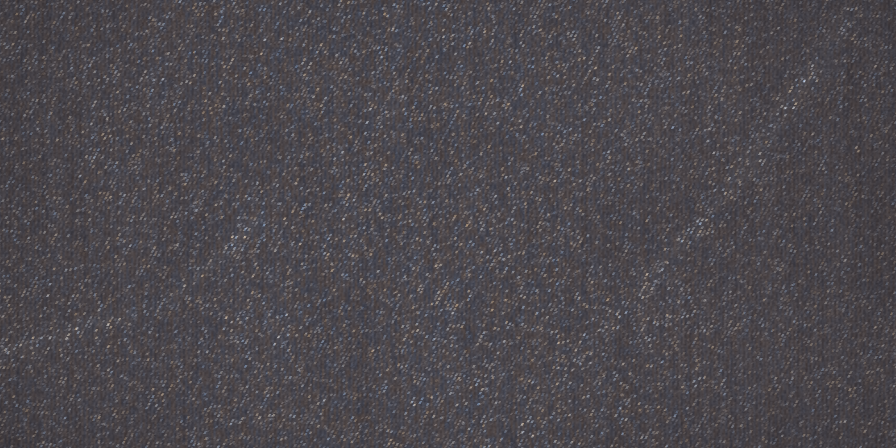
Give the GLSL for this texture, as a WebGL 1 fragment shader.

```glsl
precision highp float;

uniform vec2 u_resolution;

float hash(vec2 p) {
  vec3 q = fract(vec3(p.xyx) * vec3(0.1031, 0.1030, 0.0973));
  q += dot(q, q.yzx + 33.33);
  return fract((q.x + q.y) * q.z);
}

float noise(vec2 p) {
  vec2 cell = floor(p);
  vec2 f = fract(p);
  f = f * f * (3.0 - 2.0 * f);
  float low = mix(hash(cell), hash(cell + vec2(1.0, 0.0)), f.x);
  float high = mix(hash(cell + vec2(0.0, 1.0)), hash(cell + 1.0), f.x);
  return mix(low, high, f.y);
}

// Soft worn ridge along a segment
float crease(vec2 p, vec2 a, vec2 b, float width) {
  vec2 ab = b - a;
  float t = clamp(dot(p - a, ab) / dot(ab, ab), 0.0, 1.0);
  float d = length(p - a - ab * t) / width;
  return exp(-d * d);
}

// Short slanted threads, scattered over a skewed grid
float flecks(vec2 p, vec2 density, float seed, float pixel) {
  vec2 q = vec2(p.x - 0.55 * p.y, p.y) * density;
  q.y += 7.0 * hash(vec2(floor(q.x), seed));
  vec2 cell = floor(q);
  vec2 f = abs(fract(q) - 0.5);
  vec2 blur = pixel * density * 0.5;
  vec2 cover = 1.0 - smoothstep(vec2(0.28, 0.34) - blur, vec2(0.28, 0.34) + blur, f);
  return cover.x * cover.y * pow(hash(cell + seed), 5.0);
}

void main() {
  float pixel = 1.0 / u_resolution.y;
  vec2 p = gl_FragCoord.xy * pixel;
  float middle = exp(-pow((p.x - 0.88) / 0.65, 2.0));

  // Worn areas and creases
  float wear = crease(p, vec2(0.0, 0.21), vec2(0.38, 0.33), 0.02);
  wear = max(wear, crease(p, vec2(0.38, 0.33), vec2(0.58, 0.51), 0.018));
  wear = max(wear, crease(p, vec2(1.47, 0.40), vec2(1.65, 0.60), 0.02));
  wear = max(wear, crease(p, vec2(1.65, 0.60), vec2(1.89, 0.95), 0.025));
  wear = max(wear, 0.5 * crease(p, vec2(1.16, 0.05), vec2(1.47, 0.40), 0.018));
  wear *= 0.5 + 0.5 * noise(p * 25.0);
  float patches = noise(p * vec2(5.0, 4.0)) * 0.6 + noise(p * 13.0) * 0.4;

  // Cloth base, cooler in the middle
  vec3 color = mix(vec3(0.272, 0.254, 0.272), vec3(0.284, 0.270, 0.292), middle);
  color += (patches - 0.5) * 0.016 + wear * vec3(0.020, 0.024, 0.026);

  // Vertical warp threads and longer streaks
  float warp = cos(6.2832 * (p.x * 108.0 + 0.3 * noise(p * vec2(40.0, 15.0))));
  float streak = noise(vec2(p.x * 100.0, p.y * 4.0)) - 0.5;
  color += 0.011 * warp + 0.022 * streak * vec3(0.9, 1.0, 1.15);

  // Steep twill ribs
  float twill = cos(6.2832 * (p.x - 0.55 * p.y) * 88.0 + 3.0 * noise(p * 30.0));
  color += 0.008 * twill;

  // Narrow warm and blue fringes of the threads
  float tint = noise(vec2(p.x * 190.0, p.y * 60.0)) - 0.5;
  color += tint * mix(0.025, 0.055, middle) * vec3(1.0, 0.1, -0.9);

  // Pale weft showing through
  float visible = (0.75 + 0.35 * middle) * (0.7 + 0.5 * patches) + 0.7 * wear;
  float pale = flecks(p, vec2(106.0, 118.0), 3.0, pixel);
  float fine = flecks(p + 0.37, vec2(122.0, 140.0), 19.0, pixel);
  vec3 weft = vec3(0.25, 0.26, 0.25) + tint * vec3(0.14, 0.02, -0.14);
  color += visible * (pale * weft + fine * 0.16);

  // Fibre grain
  color += (noise(p * 251.0) - 0.5) * 0.06;

  // Darker rim
  vec2 rim = abs(p / vec2(u_resolution.x * pixel, 1.0) - 0.5) * 2.0;
  color *= 1.0 - 0.06 * pow(rim.x, 6.0) - 0.03 * pow(rim.y, 6.0);

  gl_FragColor = vec4(clamp(color, 0.0, 1.0), 1.0);
}
```
